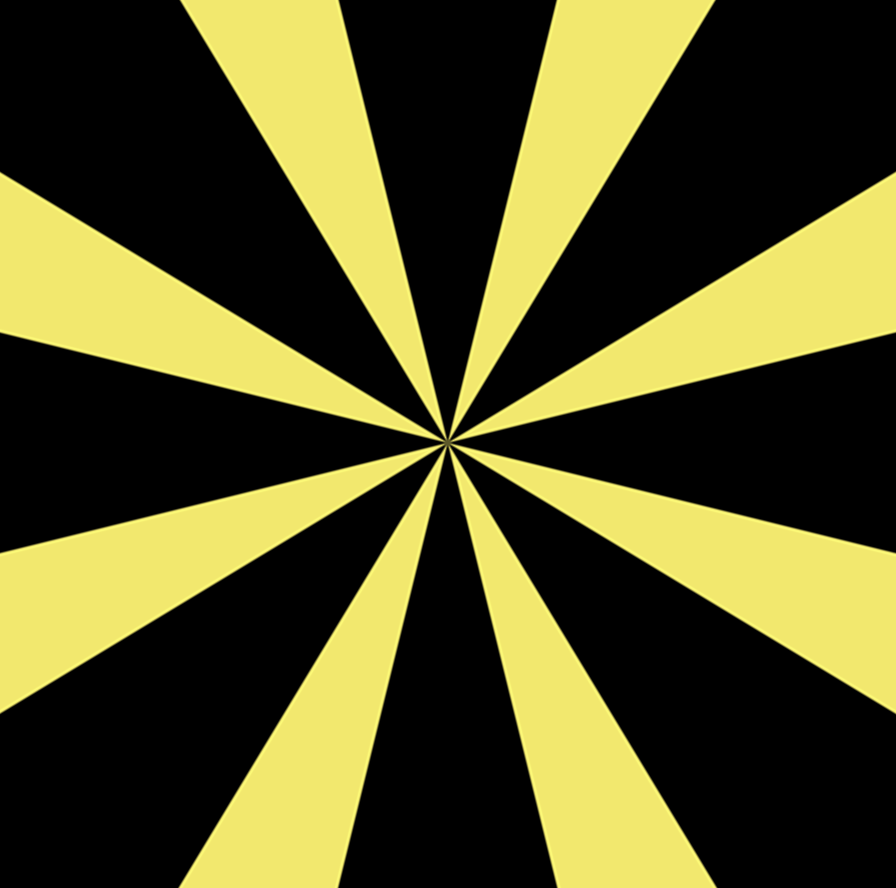
This background is drawn by a Shadertoy shader. Its source:

```glsl
const vec3 RAY_COLOR = vec3(0.95, 0.91, 0.43);
const vec3 RIM_COLOR = vec3(0.99, 0.98, 0.47);
const vec2 CENTER = vec2(0.4997, 0.5013);   // share of the canvas
const float RAY_COUNT = 8.0;
const float RAY_SHARE = 0.385;              // lit part of each sector
const float EDGE_SOFTNESS = 0.0016;         // lengths in canvas heights
const float RIM_OFFSET = 0.0026;
const float RIM_WIDTH = 0.0012;
const float HUB_RADIUS = 0.0065;
const float TAU = 6.2831853;

// Signed distance to the edge of the nearest ray, positive inside
float rayDistance(vec2 p) {
    float sector = TAU / RAY_COUNT;
    float angle = mod(atan(p.y, p.x), sector) - 0.5 * sector;
    return length(p) * sin(0.5 * sector * RAY_SHARE - abs(angle));
}

void mainImage(out vec4 fragColor, in vec2 fragCoord) {
    vec2 p = (fragCoord - CENTER * iResolution.xy) / iResolution.y;
    float dist = rayDistance(p);

    // Rays with a soft edge, blending to their mean coverage at the hub
    float softness = max(EDGE_SOFTNESS, 0.7 / iResolution.y);
    float coverage = smoothstep(-softness, softness, dist);
    float hub = 1.0 - smoothstep(0.3 * HUB_RADIUS, HUB_RADIUS, length(p));
    coverage = mix(coverage, RAY_SHARE, hub);

    // Thin bright rim just inside each edge
    float rimPos = (dist - RIM_OFFSET) / RIM_WIDTH;
    float rim = exp(-rimPos * rimPos) * (1.0 - hub);

    fragColor = vec4(mix(RAY_COLOR, RIM_COLOR, rim) * coverage, 1.0);
}
```
